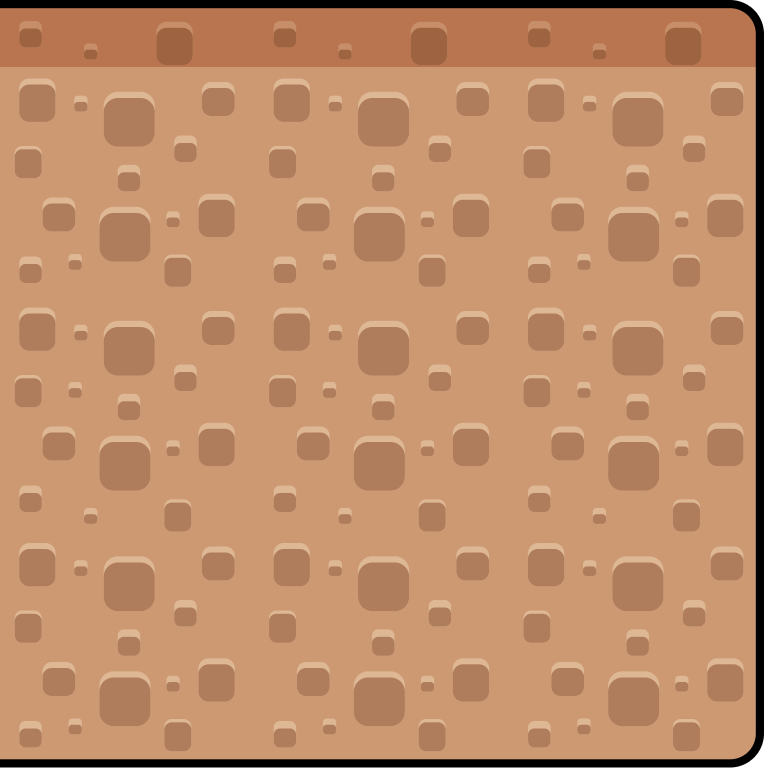
Write a WebGL 2 fragment shader that draws this pattern.

```glsl
#version 300 es
precision highp float;

uniform vec2 u_resolution;
out vec4 fragColor;

// Layout, in units of a 765 x 768 canvas with y pointing down
const vec2 CANVAS = vec2(765.0, 768.0);
const float TILE_WIDTH = 254.7;
const float BAND_BOTTOM = 67.0;
const float FRAME_WIDTH = 8.2;
const float FRAME_RADIUS = 34.0;
const float FRAME_OVERHANG = 200.0;
const float CORNER_RATIO = 0.28;
const vec3 ROW_TOP = vec3(78.5, 307.5, 543.0);

// Colours
const vec3 SOIL = vec3(0.80, 0.60, 0.45);
const vec3 STONE = vec3(0.69, 0.49, 0.36);
const vec3 STONE_LIGHT = vec3(0.87, 0.72, 0.58);
const vec3 BAND = vec3(0.72, 0.46, 0.31);
const vec3 BAND_STONE = vec3(0.62, 0.39, 0.25);
const vec3 BAND_LIGHT = vec3(0.78, 0.56, 0.41);
const vec3 FRAME = vec3(0.0);
const vec3 OUTSIDE = vec3(1.0);

// Stone kinds: body width, body height, highlight height
const int TINY = 0, SMALL = 1, TALL = 2, WIDE = 3, MEDIUM = 4, LARGE = 5;
const vec3 KIND[6] = vec3[6](
    vec3(13.3, 9.7, 6.2), vec3(22.5, 19.0, 7.5), vec3(27.0, 29.0, 3.3),
    vec3(32.8, 28.0, 6.0), vec3(36.4, 37.4, 6.0), vec3(51.2, 48.7, 6.2));

// Stones shared by every row: centre x, top, kind
const int STONE_COUNT = 12;
const vec3 STONES[STONE_COUNT] = vec3[STONE_COUNT](
    vec3(37.4, 0.0, MEDIUM), vec3(81.0, 17.2, TINY), vec3(129.4, 13.3, LARGE),
    vec3(218.6, 3.5, WIDE), vec3(185.7, 57.0, SMALL), vec3(28.2, 67.5, TALL),
    vec3(129.1, 86.3, SMALL), vec3(59.0, 119.0, WIDE), vec3(125.1, 128.3, LARGE),
    vec3(173.3, 132.8, TINY), vec3(216.9, 115.3, MEDIUM), vec3(30.6, 178.0, SMALL));

float roundedBox(vec2 p, vec2 low, vec2 high, float radius) {
    vec2 q = abs(p - 0.5 * (low + high)) - 0.5 * (high - low) + radius;
    return length(max(q, 0.0)) + min(max(q.x, q.y), 0.0) - radius;
}

float coverage(float dist) {
    return clamp(0.5 - dist * u_resolution.y / CANVAS.y, 0.0, 1.0);
}

// A highlight slab with the stone body laid over its lower part
void drawStone(inout vec3 color, vec2 p, float x, float top, int kind, vec3 light, vec3 body) {
    vec3 size = KIND[kind];
    float radius = CORNER_RATIO * size.x;
    vec2 low = vec2(x - 0.5 * size.x, top);
    vec2 high = low + vec2(size.x, size.y + size.z);
    color = mix(color, light, coverage(roundedBox(p, low, high, radius)));
    low.y += size.z;
    color = mix(color, body, coverage(roundedBox(p, low, high, radius)));
}

void soilStone(inout vec3 color, vec2 p, float x, float top, int kind) {
    drawStone(color, p, x, top, kind, STONE_LIGHT, STONE);
}

void bandStone(inout vec3 color, vec2 p, float x, float top, int kind) {
    drawStone(color, p, x, top, kind, BAND_LIGHT, BAND_STONE);
}

void main() {
    vec2 uv = gl_FragCoord.xy / u_resolution;
    vec2 p = vec2(uv.x, 1.0 - uv.y) * CANVAS;
    vec2 tile = vec2(mod(p.x, TILE_WIDTH), p.y);

    // Darker top band
    vec3 color = mix(SOIL, BAND, coverage(p.y - BAND_BOTTOM));
    bandStone(color, tile, 30.6, 21.0, SMALL);
    bandStone(color, tile, 90.8, 43.5, TINY);
    bandStone(color, tile, 174.8, 21.8, MEDIUM);

    // Three rows of stones
    int row = p.y < ROW_TOP.y - 5.0 ? 0 : p.y < ROW_TOP.z - 5.0 ? 1 : 2;
    vec2 local = tile - vec2(0.0, ROW_TOP[row]);
    for (int i = 0; i < STONE_COUNT; i++) {
        soilStone(color, local, STONES[i].x, STONES[i].y, int(STONES[i].z));
    }

    // The middle row ends lower and has one more pebble
    bool middle = row == 1;
    soilStone(color, local, middle ? 90.8 : 75.3, middle ? 200.5 : 175.5, TINY);
    soilStone(color, local, 178.0, middle ? 191.8 : 176.0, TALL);
    if (middle) soilStone(color, local, 75.3, 74.5, TINY);

    // Frame, open on the left
    float edge = roundedBox(p, vec2(-FRAME_OVERHANG, 0.0), CANVAS - vec2(0.0, 0.5), FRAME_RADIUS);
    color = mix(FRAME, color, coverage(edge + FRAME_WIDTH));
    color = mix(OUTSIDE, color, coverage(edge));
    fragColor = vec4(color, 1.0);
}
```
